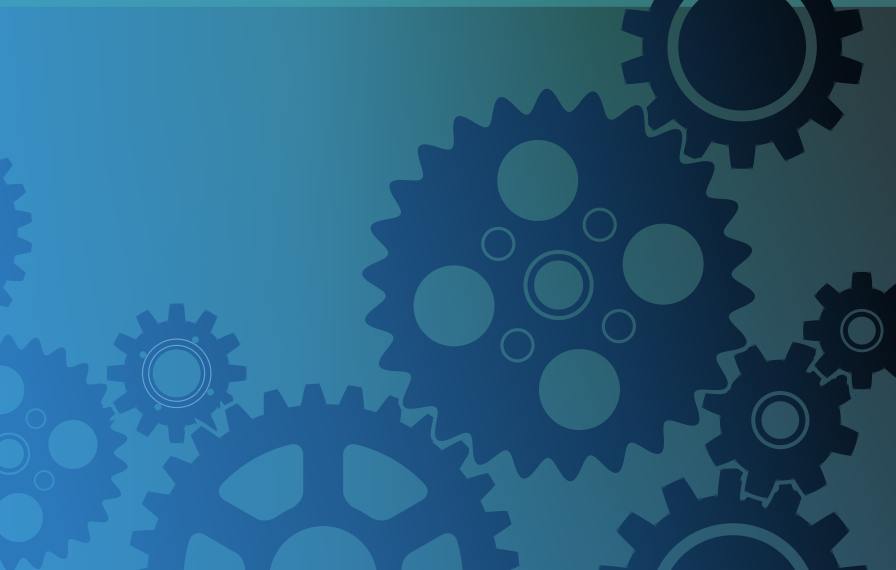
A WebGL 2 fragment shader for this background:

```glsl
#version 300 es
precision highp float;
// Meshing flat gears over a blue-to-slate gradient.
// Each gear is a polar distance function with holes cut out; gears are stacked
// into one coverage mask, with a thin gap where a later gear overlaps another.
uniform vec2 u_resolution;
out vec4 fragColor;

const float TAU = 6.2831853;
const float GAP = 0.007;

// Colour ramp with four evenly spaced stops
vec3 ramp(float t, vec3 a, vec3 b, vec3 c, vec3 d) {
    float s = clamp(t, 0.0, 1.0) * 3.0;
    vec3 low = mix(a, b, clamp(s, 0.0, 1.0));
    vec3 high = mix(c, d, clamp(s - 2.0, 0.0, 1.0));
    return mix(low, high, clamp(s - 1.0, 0.0, 1.0));
}

float fill(float d, float px) { return clamp(0.5 - d / px, 0.0, 1.0); }

float disc(vec2 p, float r) { return length(p) - r; }

float ring(vec2 p, float inner, float outer) {
    return abs(length(p) - 0.5 * (inner + outer)) - 0.5 * (outer - inner);
}

// Rotates p into the nearest of count equal sectors, centred on +x
vec2 fold(vec2 p, float count, float phase) {
    float sector = TAU / count;
    float a = mod(atan(p.y, p.x) - phase + 0.5 * sector, sector) - 0.5 * sector;
    return length(p) * vec2(cos(a), sin(a));
}

// Toothed outline: sharp 1 gives waves, larger values give square teeth
float cog(vec2 p, float radius, float depth, float count, float phase, float sharp) {
    float r = length(p);
    float a = count * (atan(p.y, p.x) - phase);
    float wave = sharp * cos(a);
    float slope = 0.5 * depth * sharp * count * sin(a) / max(r, 0.5 * radius);
    slope *= 1.0 - smoothstep(0.8, 1.0, abs(wave) / max(1.0, sharp * 0.8));
    float edge = radius - 0.5 * depth + 0.5 * depth * clamp(wave, -1.0, 1.0);
    return (r - edge) / sqrt(1.0 + slope * slope);
}

// Four round holes, four small rings and a ringed hub
float plateHoles(vec2 p, float scale, float turn) {
    vec2 q = p / scale;
    float d = disc(fold(q, 4.0, turn + 0.197) - vec2(0.187, 0.0), 0.071);
    d = min(d, ring(fold(q, 4.0, turn + 0.972) - vec2(0.128, 0.0), 0.0245, 0.030));
    d = min(d, min(ring(q, 0.0545, 0.0615), disc(q, 0.043)));
    return d * scale;
}

float hubHoles(vec2 p, float hole, float inner, float outer) {
    return min(disc(p, hole), ring(p, inner, outer));
}

// Six rounded windows between spokes, and a central bore
float spokeHoles(vec2 p) {
    vec2 q = fold(p, 6.0, 0.0);
    float corner = 0.022;
    float radial = abs(length(q) - 0.1915) - 0.0535;
    float spoke = 0.866 * abs(q.y) - 0.5 * q.x + 0.035;
    vec2 e = vec2(radial, spoke) + corner;
    float window = length(max(e, 0.0)) + min(max(e.x, e.y), 0.0) - corner;
    return min(window, disc(p, 0.095));
}

// Lays a gear over the mask, clearing a gap around its outline
float stack(float mask, float body, float holes, float px) {
    return max(mask * (1.0 - fill(body - GAP, px)), fill(max(body, -holes), px));
}

void main() {
    vec2 p = gl_FragCoord.xy / u_resolution.y;
    vec2 uv = gl_FragCoord.xy / u_resolution;
    float px = 1.0 / u_resolution.y;

    // Backdrop and its bright top strip
    vec3 upper = ramp(uv.x, vec3(0.22, 0.56, 0.76), vec3(0.22, 0.52, 0.63),
                      vec3(0.16, 0.35, 0.35), vec3(0.17, 0.23, 0.24));
    vec3 lower = ramp(uv.x, vec3(0.22, 0.57, 0.80), vec3(0.21, 0.51, 0.69),
                      vec3(0.18, 0.41, 0.52), vec3(0.17, 0.30, 0.36));
    vec3 color = mix(lower, upper, uv.y);
    color = mix(color, vec3(0.28, 0.70, 0.72), 0.4 * fill(0.988 - uv.y, px));

    // Gears on the left
    vec2 small = p - vec2(0.310, 0.345);
    vec2 plate = p - vec2(0.016, 0.204);
    vec2 wheel = p - vec2(0.567, -0.018);
    float mask = fill(cog(p - vec2(-0.163, 0.592), 0.22, 0.026, 26.0, 0.121, 1.6), px);
    mask = stack(mask, cog(plate, 0.209, 0.025, 26.0, 1.58, 1.0),
                 plateHoles(plate, 0.605, -0.052), px);
    float dots = disc(fold(small, 4.0, 1.065) - vec2(0.0675, 0.0), 0.006);
    mask = stack(mask, cog(small, 0.1224, 0.029, 12.0, TAU / 4.0, 2.6),
                 min(dots, disc(small, 0.042)), px);
    mask = stack(mask, cog(wheel, 0.345, 0.036, 29.0, 1.625, 1.9), spokeHoles(wheel), px);

    // Gears on the right
    vec2 top = p - vec2(1.302, 0.918);
    vec2 base = p - vec2(1.286, -0.067);
    vec2 middle = p - vec2(1.369, 0.263);
    vec2 side = p - vec2(1.512, 0.420);
    vec2 main = p - vec2(0.980, 0.500);
    mask = stack(mask, cog(top, 0.214, 0.039, 14.0, -TAU / 4.0, 3.0), ring(top, 0.112, 0.131), px);
    mask = stack(mask, cog(base, 0.245, 0.045, 14.0, TAU / 4.0, 3.0), ring(base, 0.128, 0.149), px);
    mask = stack(mask, cog(middle, 0.139, 0.033, 8.0, 0.471, 3.0),
                 hubHoles(middle, 0.033, 0.044, 0.051), px);
    mask = stack(mask, cog(side, 0.103, 0.026, 8.0, 0.0, 3.0),
                 hubHoles(side, 0.0245, 0.033, 0.038), px);
    mask = stack(mask, cog(main, 0.345, 0.041, 26.0, 1.632, 1.0), plateHoles(main, 1.0, 0.0), px);

    // Gear tint darkens toward the upper right
    vec3 tint = ramp(uv.x + 0.16 * (uv.y - 0.5), vec3(0.17, 0.47, 0.73),
                     vec3(0.13, 0.36, 0.57), vec3(0.07, 0.22, 0.36), vec3(0.02, 0.05, 0.08));
    color = mix(color, tint, mask);

    // Fine pale rings on the small gear
    float lines = min(ring(small, 0.059, 0.061), ring(small, 0.048, 0.050));
    color = mix(color, vec3(0.45, 0.70, 0.88), 0.8 * fill(lines, px));
    fragColor = vec4(color, 1.0);
}
```
